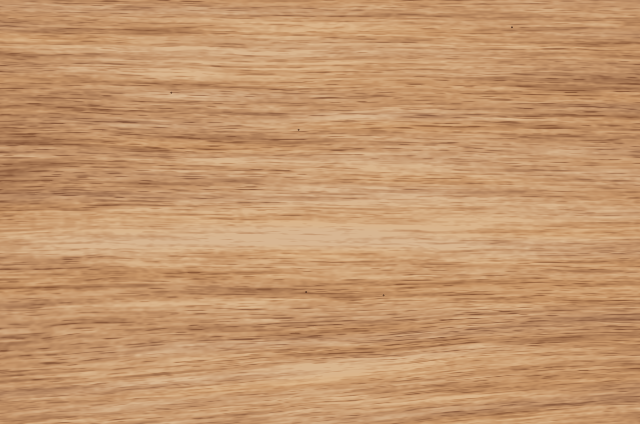
A Shadertoy shader for this texture:

```glsl
const vec3 DARK_GRAIN  = vec3(0.58, 0.39, 0.26);
const vec3 MID_WOOD    = vec3(0.77, 0.58, 0.41);
const vec3 LIGHT_WOOD  = vec3(0.84, 0.69, 0.53);
const vec3 SPECK_BROWN = vec3(0.32, 0.20, 0.13);
const vec3 WARM_SHIFT  = vec3(0.015, -0.005, -0.035);

const float BASE_TONE     = 0.660;  // tone is the green level of the wood
const float BAND_DEPTH    = 0.070;
const float STREAK_DEPTH  = 0.090;
const float FIBRE_DEPTH   = 0.120;
const float LINE_DEPTH    = 0.085;
const float PORE_DEPTH    = 0.135;
const float PORE_SHARE    = 0.45;
const float PORE_WIDTH    = 0.0015;
const float VIGNETTE      = 0.170;
const float LOW_TILT      = 0.080;
const float HIGH_TILT     = -0.020;
const float WAVINESS      = 0.016;
const float SPECK_SHARE   = 0.045;
const float SPECK_RADIUS  = 0.0022;
const int   PORE_LAYERS   = 4;

float hash(vec2 p) {
    return fract(sin(dot(p, vec2(127.1, 311.7))) * 43758.5453);
}

// Smooth noise along one row, shifted per row so columns never line up
float rowNoise(float x, float row) {
    x += 17.0 * hash(vec2(row, 3.7));
    float cell = floor(x);
    float f = smoothstep(0.0, 1.0, x - cell);
    return mix(hash(vec2(cell, row)), hash(vec2(cell + 1.0, row)), f);
}

// Signed noise, to be stretched along the grain
float streak(vec2 p) {
    float row = floor(p.y);
    float f = smoothstep(0.0, 1.0, p.y - row);
    return mix(rowNoise(p.x, row), rowNoise(p.x, row + 1.0), f) - 0.5;
}

// Bend the plane so that horizontal lines follow the grain
vec2 grainFlow(vec2 p) {
    float tilt = LOW_TILT * smoothstep(0.38, 0.08, p.y)
               + HIGH_TILT * smoothstep(0.35, 0.65, p.y);
    float y = p.y - tilt * (p.x - 0.75);
    y += WAVINESS * streak(p * vec2(2.3, 4.0));
    y += 0.25 * WAVINESS * streak(p * vec2(10.0, 20.0) + 5.0);
    return vec2(p.x, y);
}

// Tapered dark dashes, one candidate per cell
float poreLayer(vec2 p, vec2 cells, float seed, float pixel) {
    float row = floor(p.y * cells.y);
    float x = p.x * cells.x + 23.0 * hash(vec2(row, seed));
    vec2 id = vec2(floor(x), row + 200.0 * seed);
    float present = step(hash(id), PORE_SHARE);
    float halfLength = mix(0.25, 0.5, hash(id + 11.3));
    float along = abs(fract(x) - 0.5) / halfLength;
    float centre = mix(0.3, 0.7, hash(id + 23.9));
    float across = (fract(p.y * cells.y) - centre) / cells.y;
    float width = max(PORE_WIDTH * mix(0.6, 1.15, hash(id + 37.1)), 0.4 * pixel);
    float profile = exp(-across * across / (width * width));
    return present * profile * smoothstep(1.0, 0.3, along) * mix(0.2, 1.0, hash(id + 41.7));
}

// Rare tiny dots
float specks(vec2 p, float pixel) {
    vec2 grid = p * 8.0;
    vec2 id = floor(grid);
    vec2 centre = 0.2 + 0.6 * vec2(hash(id + 5.1), hash(id + 9.4));
    float d = length((fract(grid) - centre) / 8.0);
    float spot = 1.0 - smoothstep(SPECK_RADIUS - 0.5 * pixel, SPECK_RADIUS + 0.5 * pixel, d);
    return spot * step(hash(id + 61.0), SPECK_SHARE);
}

vec3 woodRamp(float tone) {
    float up = clamp((tone - MID_WOOD.g) / (LIGHT_WOOD.g - MID_WOOD.g), 0.0, 1.2);
    float down = clamp((MID_WOOD.g - tone) / (MID_WOOD.g - DARK_GRAIN.g), 0.0, 1.2);
    return MID_WOOD + up * (LIGHT_WOOD - MID_WOOD) + down * (DARK_GRAIN - MID_WOOD);
}

void mainImage(out vec4 fragColor, in vec2 fragCoord) {
    float pixel = 1.0 / iResolution.y;
    vec2 uv = fragCoord * pixel;
    vec2 p = grainFlow(uv);

    // Broad bands, streaks and fine fibres
    float bands = streak(p * vec2(0.7, 9.0)) + 0.9 * streak(p * vec2(1.1, 26.0) + 31.0);
    float streaks = streak(p * vec2(2.2, 65.0) + 57.0) + streak(p * vec2(5.0, 130.0) + 83.0);
    float fibres = streak(p * vec2(13.0, 230.0) + 97.0) + 0.6 * streak(p * vec2(75.0, 250.0) + 13.0);
    float tone = BASE_TONE + BAND_DEPTH * bands + STREAK_DEPTH * streaks + FIBRE_DEPTH * fibres;

    // Long thin dark lines
    float lines = smoothstep(0.12, 0.42, streak(p * vec2(3.5, 115.0) + 119.0));
    tone -= LINE_DEPTH * lines;

    // Pores, denser inside the darker bands
    float pores = 0.0;
    for (int i = 0; i < PORE_LAYERS; i++) {
        float n = float(i);
        pores += poreLayer(p, vec2(4.0 + 4.0 * n, 75.0 + 27.0 * n), n + 1.0, pixel);
    }
    tone -= PORE_DEPTH * min(pores, 1.2) * clamp(1.0 - 0.7 * bands, 0.5, 1.5);

    // Darker towards the border
    vec2 fromCentre = (uv - vec2(0.5 * iResolution.x * pixel, 0.52)) * vec2(0.85, 0.9);
    tone -= VIGNETTE * dot(fromCentre, fromCentre);

    // Colour with a slight drift of warmth
    vec3 colour = woodRamp(tone);
    colour += WARM_SHIFT * streak(p * vec2(1.8, 40.0) + 71.0);
    colour = mix(colour, SPECK_BROWN, 0.8 * specks(uv, pixel));
    fragColor = vec4(clamp(colour, 0.0, 1.0), 1.0);
}
```
